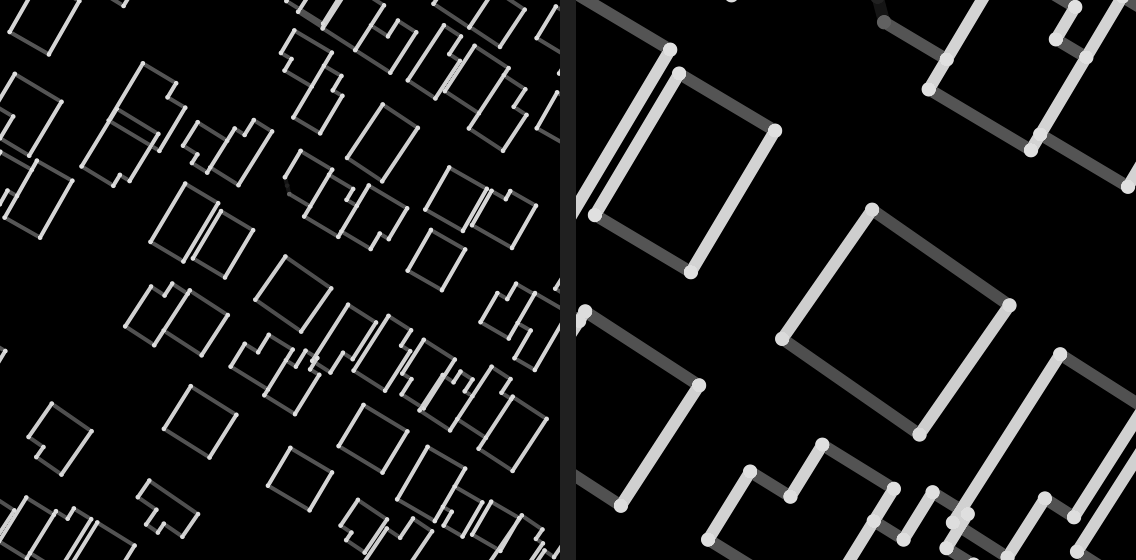
Left: the whole. Right: its middle third, enlarged.
Write a WebGL 2 fragment shader that draws this pattern.

```glsl
#version 300 es
precision highp float;

uniform vec2 u_resolution;
out vec4 outColor;

#define SEED 17
#define STREET_ANGLE -0.56
#define CELL vec2(0.20, 0.155)
#define OCCUPIED 0.87
#define HALF_WIDTH 0.0036
#define CAP_RADIUS 0.0043
#define CAP_LIGHT 0.05
#define TILT 0.10

const float PI = 3.14159;

// Integer hash giving three values in 0..1
vec3 random(ivec3 key) {
    uvec3 v = uvec3(key + SEED) * 1664525u + 1013904223u;
    v.x += v.y * v.z; v.y += v.z * v.x; v.z += v.x * v.y;
    v ^= v >> 16u;
    v.x += v.y * v.z; v.y += v.z * v.x; v.z += v.x * v.y;
    return vec3(v >> 8u) / 16777216.0;
}

mat2 rotation(float angle) {
    float c = cos(angle), s = sin(angle);
    return mat2(c, s, -s, c);
}

float coverage(float dist, float radius, float pixel) {
    return 1.0 - smoothstep(radius - 0.6 * pixel, radius + 0.6 * pixel, dist);
}

// Wall whose grey depends on its direction, with round lighter ends
float wall(vec2 p, vec2 a, vec2 b, float angle, float pixel) {
    vec2 d = b - a;
    float len2 = dot(d, d);
    if (len2 < 1e-6) return 0.0;
    float along = clamp(dot(p - a, d) / len2, 0.0, 1.0);
    float shade = fract((atan(d.y, d.x) + angle) / PI + 0.5);
    float line = coverage(length(p - a - d * along), HALF_WIDTH, pixel);
    float cap = coverage(min(length(p - a), length(p - b)), CAP_RADIUS, pixel);
    return max(line * shade, cap * min(shade + CAP_LIGHT, 1.0));
}

// House outline: a rectangle with optional notches in two corners
float house(vec2 p, vec2 size, ivec3 key, float angle, float pixel) {
    vec3 chance = random(key + ivec3(0, 0, 100));
    vec3 form = random(key + ivec3(0, 0, 200));
    if (form.z < 0.5) p.y = size.y - p.y;
    float mirror = form.z < 0.5 ? -1.0 : 1.0;

    vec2 left = chance.x < 0.38 ? vec2(mix(0.25, 0.5, form.x) * size.x,
                                      mix(0.18, 0.5, form.y) * size.y) : vec2(0.0);
    vec2 right = chance.y < 0.25 ? vec2(mix(0.22, 0.4, form.y) * size.x,
                                       mix(0.15, 0.4, form.x) * size.y) : vec2(0.0);
    vec2 inner = vec2(left.x, size.y - left.y);
    if (chance.z < 0.08) inner = vec2(0.5 * left.x, size.y - 0.5 * left.y);

    vec2 corners[8] = vec2[8](
        vec2(0.0), vec2(size.x, 0.0),
        vec2(size.x, size.y - right.y), size - right,
        vec2(size.x - right.x, size.y), vec2(left.x, size.y),
        inner, vec2(0.0, size.y - left.y));

    float ink = 0.0;
    for (int i = 0; i < 8; i++) {
        vec2 a = corners[i], b = corners[(i + 1) % 8];
        // Mirror back so that the shade follows the visible direction
        vec2 flip = vec2(1.0, mirror);
        ink = max(ink, wall(p * flip, a * flip, b * flip, angle, pixel));
    }
    return ink;
}

// Row of one to three houses, joined or split by narrow gaps
float cluster(vec2 p, ivec2 cell, float pixel) {
    vec3 pick = random(ivec3(cell, 1));
    if (pick.x > OCCUPIED) return 0.0;
    vec3 place = random(ivec3(cell, 2));
    float tilt = (pick.y - 0.5) * TILT;
    p = (p - (place.xy - 0.5) * vec2(0.05, 0.04)) * rotation(tilt);

    int count = 1 + int(pick.z * 3.0);
    float start = -0.036 * float(count);
    float ink = 0.0;
    for (int i = 0; i < count; i++) {
        ivec3 key = ivec3(cell, 10 + i);
        vec3 r = random(key);
        vec3 s = random(key + ivec3(0, 0, 50));
        vec2 size = vec2(mix(0.052, 0.082, r.x), mix(0.065, 0.122, r.y));
        if (count == 1) size.x *= 1.3;
        vec2 origin = vec2(start, -0.5 * size.y + (s.x - 0.5) * 0.05);
        ink = max(ink, house(p - origin, size, key, STREET_ANGLE + tilt, pixel));
        start += size.x + (s.y < 0.6 ? 0.0 : mix(0.007, 0.014, s.z));
    }
    return ink;
}

void main() {
    float pixel = 1.0 / u_resolution.y;
    vec2 p = gl_FragCoord.xy * pixel * rotation(STREET_ANGLE);

    // Staggered rows of clusters along the street direction
    float ink = 0.0;
    for (int j = -1; j <= 1; j++) {
        float row = floor(p.y / CELL.y) + float(j);
        float shift = random(ivec3(int(row), 7, 3)).x;
        for (int i = -1; i <= 1; i++) {
            float column = floor(p.x / CELL.x + shift) + float(i);
            vec2 center = (vec2(column - shift, row) + 0.5) * CELL;
            ink = max(ink, cluster(p - center, ivec2(int(column), int(row)), pixel));
        }
    }
    outColor = vec4(vec3(ink), 1.0);
}
```
